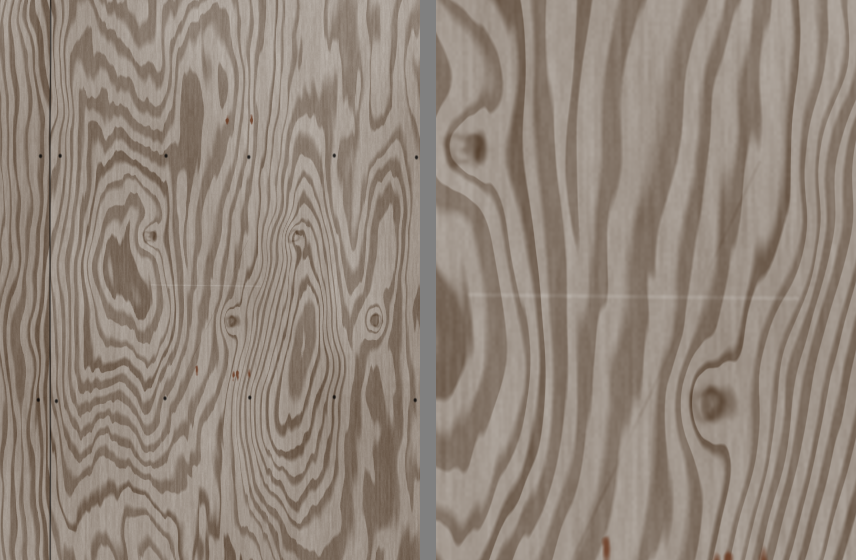
Left, the full canvas; right, a detail of the centre.
Give the GLSL for this texture, as a Shadertoy shader.

```glsl
// Weathered plywood: a ring height field is cut into contour bands, giving
// arches, patches and long wavy stripes; knots bend the field locally.
// Fine fibres, a board seam, nail holes, rust and scratches lie on top.

#define DARK_WOOD vec3(0.41, 0.34, 0.28)
#define PALE_WOOD vec3(0.72, 0.69, 0.66)
#define RUST vec3(0.40, 0.20, 0.10)
#define SEAM_X 0.12
#define ARCH_RINGS 9.0
#define BAND_DEPTH 0.62
#define BASE_TONE 0.73
#define FIBRE_DEPTH 0.30
#define KNOT_SIZE 0.026
#define NAIL_RADIUS 0.0035

float hash(vec2 p) {
    vec3 q = fract(p.xyx * 0.1031);
    q += dot(q, q.yzx + 33.33);
    return fract((q.x + q.y) * q.z);
}

float noise(vec2 p) {
    vec2 i = floor(p), f = fract(p);
    f = f * f * f * (f * (f * 6.0 - 15.0) + 10.0);
    return mix(mix(hash(i), hash(i + vec2(1, 0)), f.x),
               mix(hash(i + vec2(0, 1)), hash(i + vec2(1, 1)), f.x), f.y);
}

float bump(vec2 p, vec2 centre, vec2 size) {
    vec2 d = (p - centre) / size;
    return exp(-dot(d, d));
}

float segment(vec2 p, vec2 a, vec2 b) {
    vec2 ab = b - a;
    return length(p - a - ab * clamp(dot(p - a, ab) / dot(ab, ab), 0.0, 1.0));
}

vec2 knotCentre(float i) {
    float row = floor(i / 2.0);
    return vec2(0.355 + 0.345 * mod(i, 2.0) + 0.195 * row, 0.77 - 0.2 * row);
}

// Growth ring height; each whole number is one ring
float ringHeight(vec2 p, float leftBoard) {
    vec2 q = p + 3.0;
    q.x += 0.035 * (noise(q * vec2(6.0, 4.5)) - 0.5);
    q.x += 0.012 * (noise(q * vec2(14.0, 13.0)) - 0.5);
    float detail = 0.9 * noise(q * vec2(28.0, 7.0))
                 + 0.28 * noise(q * vec2(110.0, 9.0));
    float straight = 48.0 * q.x + 2.5 * noise(q * vec2(9.0, 2.0));

    vec2 w = q - 3.0;
    float arches = bump(w, vec2(0.71, 0.48), vec2(0.13, 0.42))
                 - bump(w, vec2(0.28, 0.62), vec2(0.15, 0.42));
    float curved = ARCH_RINGS * arches
                 + 6.5 * noise(q * vec2(4.0, 1.0))
                 + 3.6 * noise(q * vec2(11.0, 2.4));
    for (float i = 0.0; i < 4.0; i++)
        curved += 2.0 * bump(p, knotCentre(i), KNOT_SIZE * vec2(1.0, 1.4));
    return mix(curved, straight, leftBoard) + detail;
}

// Dark late wood: slow rise, sharp end, strength varied per ring
float lateWood(float h) {
    float ring = floor(h), f = fract(h);
    float soft = clamp(fwidth(h) * 0.7, 0.05, 0.25);
    float rise = 0.2 + 0.35 * hash(vec2(ring + 50.0, 3.0));
    float strength = 0.65 + 0.35 * hash(vec2(ring + 50.0, 9.0));
    return strength * smoothstep(rise, rise + 0.28, f)
         * (1.0 - smoothstep(1.0 - 2.0 * soft, 1.0, f));
}

void mainImage(out vec4 fragColor, in vec2 fragCoord) {
    vec2 p = fragCoord / iResolution.x;
    float px = 1.0 / iResolution.x;
    float leftBoard = step(p.x, SEAM_X);

    // Bands, fibres and broad weathering
    float tone = BASE_TONE - BAND_DEPTH * lateWood(ringHeight(p, leftBoard));
    float fibre = 0.45 * noise(p * vec2(230.0, 11.0))
                + 0.35 * noise(p * vec2(330.0, 60.0) + 17.0)
                + 0.20 * noise(p * vec2(380.0, 300.0) + 41.0);
    tone += FIBRE_DEPTH * (fibre - 0.5);
    tone += 0.22 * (noise(p * vec2(5.0, 3.0) + 8.0) - 0.5);
    tone += 0.10 * (noise(p * vec2(40.0, 5.0) + 23.0) - 0.5);
    tone += 0.09 * (p.y - 0.67) - 0.05 * leftBoard;

    // Knot hearts
    for (float i = 0.0; i < 4.0; i++) {
        vec2 k = p - knotCentre(i);
        float d = length(k) + 0.008 * (noise(p * 90.0) - 0.5);
        tone -= 0.3 * exp(-pow((d - 0.012) / 0.004, 2.0));
        tone -= 0.35 * exp(-d * d / 0.00002) * step(i, 0.5);
    }

    // Diagonal scratch and pale crease
    float scratch = segment(p, vec2(0.43, 0.42), vec2(0.59, 0.76));
    tone -= 0.16 * smoothstep(0.0025, 0.0, scratch) * noise(p * 30.0);
    float crease = segment(p, vec2(0.36, 0.655), vec2(0.62, 0.652));
    tone += 0.14 * smoothstep(0.003, 0.0, crease);

    vec3 color = mix(DARK_WOOD, PALE_WOOD, clamp(tone, -0.25, 1.15));

    // Rust streaks
    for (float i = 0.0; i < 6.0; i++) {
        vec2 c = vec2(0.45 + 0.17 * hash(vec2(i, 4.0)),
                      (mod(i, 3.0) < 1.0 ? 1.02 : 0.41) + 0.05 * hash(vec2(i, 7.0)));
        float d = length((p - c) * vec2(1.0, 0.3)) + 0.003 * noise(p * 150.0);
        color = mix(color, RUST, 0.8 * smoothstep(0.006, 0.002, d));
    }

    // Two rows of nail holes, a pair of them beside the seam
    for (float i = 0.0; i < 12.0; i++) {
        float n = mod(i, 6.0), row = floor(i / 6.0);
        float x = n < 2.0 ? SEAM_X - 0.028 + 0.046 * n : 0.39 + 0.2 * (n - 2.0);
        vec2 c = vec2(x, 0.957 - 0.575 * row) + 0.012 * (hash(vec2(i, 2.0)) - 0.5);
        float d = length((p - c) * vec2(1.0, 0.8));
        color *= 1.0 - 0.8 * smoothstep(NAIL_RADIUS + px, NAIL_RADIUS - px, d);
    }

    // Seam between the boards
    float seam = abs(p.x - SEAM_X - 0.002 * (noise(vec2(p.y * 4.0, 5.0)) - 0.5));
    color *= 1.0 - 0.6 * smoothstep(0.001 + px, 0.0, seam);
    fragColor = vec4(color, 1.0);
}
```
